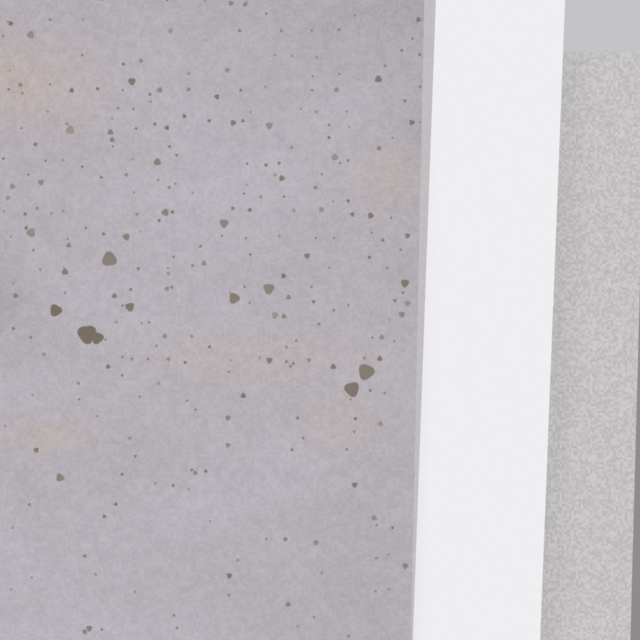
Reproduce this texture procedurally as a WebGL 2 fragment shader.

```glsl
#version 300 es
precision highp float;
// Pitted concrete wall beside a leaning white post and a speckled panel.
// Slanted edges divide the canvas; hashed cells scatter the pores, and
// layered sines with smooth cell grain tint the surfaces.
uniform vec2 u_resolution;
out vec4 outColor;

const vec3 CONCRETE_DARK = vec3(0.675, 0.655, 0.677);
const vec3 CONCRETE_LIGHT = vec3(0.730, 0.712, 0.740);
const vec3 STAIN = vec3(0.735, 0.690, 0.672);
const vec3 PORE = vec3(0.475, 0.435, 0.390);
const vec3 BEVEL = vec3(0.755, 0.740, 0.757);
const vec3 POST = vec3(0.937, 0.934, 0.942);
const vec3 PANEL = vec3(0.772, 0.760, 0.764);
const vec3 PANEL_TOP = vec3(0.765, 0.765, 0.785);
const vec3 SLIVER = vec3(0.560, 0.550, 0.548);

// Edge positions as x at the bottom and x at the top
const vec2 WALL_EDGE = vec2(0.642, 0.663);
const vec2 POST_LEFT = vec2(0.645, 0.681);
const vec2 POST_RIGHT = vec2(0.844, 0.883);
const vec2 SLIVER_EDGE = vec2(0.985, 1.012);
const float PANEL_BREAK = 0.919;
const float GRAIN_CELLS = 250.0;

float hash(vec2 p) {
    vec3 q = fract(vec3(p.xyx) * 0.1031);
    q += dot(q, q.yzx + 33.33);
    return fract((q.x + q.y) * q.z);
}

float grain(vec2 p) {
    vec2 c = floor(p), f = fract(p);
    f = f * f * (3.0 - 2.0 * f);
    return mix(mix(hash(c), hash(c + vec2(1, 0)), f.x),
               mix(hash(c + vec2(0, 1)), hash(c + vec2(1, 1)), f.x), f.y) - 0.5;
}

float clouds(vec2 p) {
    float sum = 0.0, amp = 0.5;
    for (int i = 0; i < 4; i++) {
        sum += amp * sin(p.x + 1.7 * sin(p.y * 0.8)) * sin(p.y + 1.3 * sin(p.x * 0.7));
        p = mat2(1.5, 1.1, -1.1, 1.5) * p + 2.3;
        amp *= 0.6;
    }
    return sum;
}

// Soft elliptical patch, 1 at its centre
float patchAt(vec2 p, vec2 centre, vec2 size) {
    vec2 d = (p - centre) / size;
    return exp(-dot(d, d));
}

float disc(vec2 p, vec2 centre, float radius, float soft) {
    float wobble = 0.12 * radius * sin(3.0 * atan(p.y - centre.y, p.x - centre.x) + 90.0 * centre.x);
    return smoothstep(soft, -soft, length(p - centre) - radius - wobble);
}

// One pore at most per cell; finer layers hold more, smaller pores
float scatteredPores(vec2 p, float soft) {
    float cover = 0.0, cells = 13.0, radius = 0.0058;
    for (int i = 0; i < 3; i++) {
        vec2 id = floor(p * cells), key = id + 37.0 * float(i + 1);
        vec2 jitter = vec2(hash(key + 5.3), hash(key + 11.9));
        vec2 centre = (id + 0.15 + 0.7 * jitter) / cells;
        float chance = mix(0.10, 0.32, smoothstep(0.1, 0.6, centre.y));
        float present = step(hash(key + 23.7), chance);
        float size = radius * mix(0.6, 1.15, hash(key + 41.1));
        float depth = mix(0.45, 0.9, hash(key + 53.3));
        cover = max(cover, present * depth * disc(p, centre, size, soft));
        cells *= 1.65;
        radius *= 0.62;
    }
    return cover;
}

// The few wide cavities
float cavities(vec2 p, float soft) {
    float c = disc(p, vec2(0.136, 0.478), 0.014, soft);
    c = max(c, disc(p, vec2(0.152, 0.472), 0.009, soft));
    c = max(c, disc(p, vec2(0.087, 0.515), 0.009, soft));
    c = max(c, 0.75 * disc(p, vec2(0.171, 0.595), 0.011, soft));
    c = max(c, 0.8 * disc(p, vec2(0.572, 0.419), 0.012, soft));
    c = max(c, 0.9 * disc(p, vec2(0.550, 0.392), 0.011, soft));
    c = max(c, 0.8 * disc(p, vec2(0.366, 0.534), 0.008, soft));
    return max(c, 0.7 * disc(p, vec2(0.420, 0.549), 0.008, soft));
}

vec3 concrete(vec2 p, float soft) {
    float light = 0.68 + 0.30 * clouds(p * vec2(9.0, 14.0));
    light -= 0.55 * patchAt(p, vec2(0.55, 1.0), vec2(0.30, 0.13));
    light -= 0.55 * patchAt(p, vec2(0.0, 0.56), vec2(0.05, 0.10));
    light -= 0.35 * patchAt(p, vec2(0.60, 0.10), vec2(0.13, 0.18));
    light -= 0.40 * patchAt(p, vec2(0.66, 0.72), vec2(0.07, 0.30));
    vec3 col = mix(CONCRETE_DARK, CONCRETE_LIGHT, clamp(light, -0.2, 1.2));
    float warm = patchAt(p, vec2(0.05, 0.87), vec2(0.10, 0.07));
    warm += 0.7 * patchAt(p, vec2(0.41, 0.44), vec2(0.15, 0.035));
    warm += 0.7 * patchAt(p, vec2(0.61, 0.72), vec2(0.06, 0.05));
    warm += 0.8 * patchAt(p, vec2(0.53, 0.34), vec2(0.055, 0.035));
    warm += 0.7 * patchAt(p, vec2(0.07, 0.32), vec2(0.07, 0.03));
    col = mix(col, STAIN, clamp(warm * (0.8 + 0.4 * clouds(p * 30.0)), 0.0, 0.9));
    col += 0.035 * grain(p * GRAIN_CELLS) + 0.025 * grain(p * GRAIN_CELLS * 0.4);
    return mix(col, PORE, max(scatteredPores(p, soft), cavities(p, soft)));
}

void main() {
    vec2 p = gl_FragCoord.xy / u_resolution;
    float aa = 1.0 / min(u_resolution.x, u_resolution.y);
    vec4 edges = mix(vec4(WALL_EDGE.x, POST_LEFT.x, POST_RIGHT.x, SLIVER_EDGE.x),
                     vec4(WALL_EDGE.y, POST_LEFT.y, POST_RIGHT.y, SLIVER_EDGE.y), p.y);
    vec4 past = smoothstep(-aa, aa, p.x - edges);

    // Wall, bevel and post
    vec3 col = mix(concrete(p, max(aa, 0.0018)), BEVEL + 0.02 * grain(p * GRAIN_CELLS), past.x);
    float postShade = 0.025 * (1.0 - smoothstep(0.0, 0.022, p.x - edges.y)) * (1.0 - p.y);
    col = mix(col, POST - postShade + 0.008 * grain(p * GRAIN_CELLS), past.y);

    // Speckled panel under a smooth band, darker beside the post
    vec3 panel = PANEL + 0.09 * grain(p * GRAIN_CELLS * 1.1);
    panel -= 0.035 * (1.0 - smoothstep(0.0, 0.06, p.x - edges.z));
    panel = mix(panel, PANEL_TOP, smoothstep(-0.004, 0.004, p.y - PANEL_BREAK));
    col = mix(col, panel, past.z);
    col = mix(col, SLIVER, past.w);
    outColor = vec4(col, 1.0);
}
```
